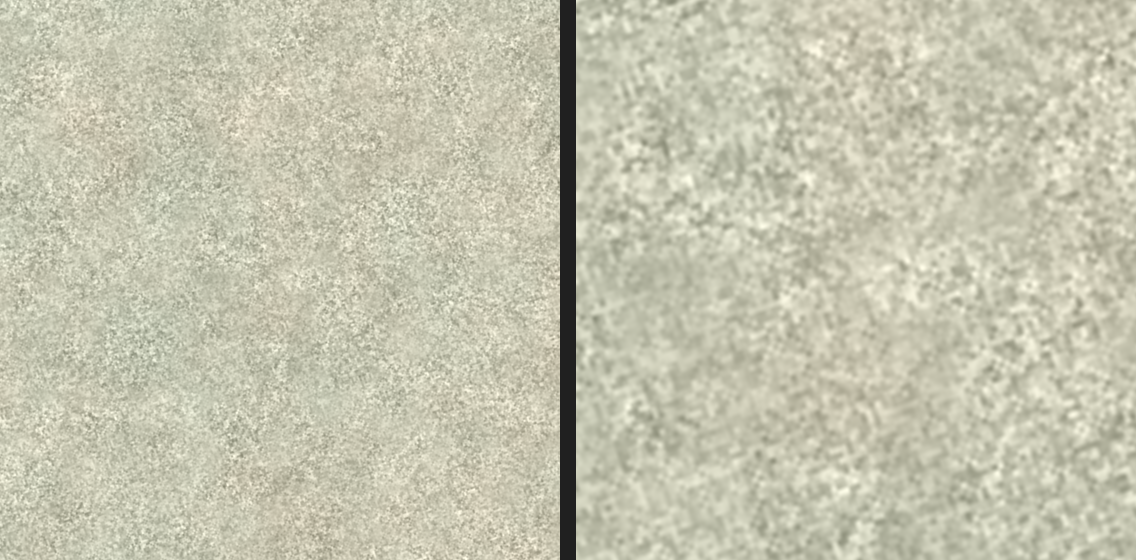
Left: the whole. Right: its middle third, enlarged.
This texture is drawn by a WebGL 2 fragment shader. Its source:

```glsl
#version 300 es
precision highp float;
// Pale grey-green stone paper: fine speckled grain over soft, cloudy mottling.

uniform vec2 u_resolution;
out vec4 fragColor;

// Integer hash of a lattice point, from -1 to 1
float hash(ivec2 cell, uint seed) {
    uvec2 q = uvec2(cell) * uvec2(1597u, 3571u);
    uint h = (q.x ^ (q.y << 7u)) + q.y * 7919u + seed * 6151u;
    h = (h ^ (h >> 16u)) * 0x7feb352du;
    h = (h ^ (h >> 15u)) * 0x846ca68bu;
    h ^= h >> 16u;
    return float(h >> 8u) / 8388608.0 - 1.0;
}

// Smooth value noise
float noise(vec2 p, uint seed) {
    ivec2 cell = ivec2(floor(p));
    vec2 f = fract(p);
    vec2 w = f * f * (3.0 - 2.0 * f);
    float low = mix(hash(cell, seed), hash(cell + ivec2(1, 0), seed), w.x);
    float high = mix(hash(cell + ivec2(0, 1), seed), hash(cell + ivec2(1, 1), seed), w.x);
    return mix(low, high, w.y);
}

mat2 rotation(float angle) {
    float c = cos(angle), s = sin(angle);
    return mat2(c, s, -s, c);
}

// Cloudy patches, each octave turned to hide the lattice
float mottling(vec2 p) {
    float sum = 0.0;
    float scale = 10.0;
    for (int i = 0; i < 4; i++) {
        p = rotation(0.65) * p;
        sum += noise(p * scale, uint(i) + 1u);
        scale *= 2.1;
    }
    return sum;
}

// Two layers of fine specks
float grain(vec2 p) {
    return 0.65 * noise(rotation(0.45) * p * 195.0, 11u)
         + 0.75 * noise(rotation(-0.35) * p * 285.0, 12u);
}

void main() {
    vec2 p = gl_FragCoord.xy / min(u_resolution.x, u_resolution.y);

    // Grain is stronger in some patches than in others
    float strength = 0.128 * (1.0 + 0.4 * noise(p * 24.0, 21u) + 0.25 * noise(p * 55.0, 22u));
    float shade = 0.024 * mottling(p) + strength * grain(p);

    // Broad drift between greenish and warm tints
    float tint = noise(rotation(0.8) * p * 4.5, 31u) + 0.6 * noise(p * 14.0, 32u);
    vec3 color = vec3(0.785, 0.781, 0.699) + shade * vec3(1.0, 0.98, 0.98);
    color += tint * vec3(0.014, -0.003, -0.005);

    fragColor = vec4(clamp(color, 0.0, 1.0), 1.0);
}
```
